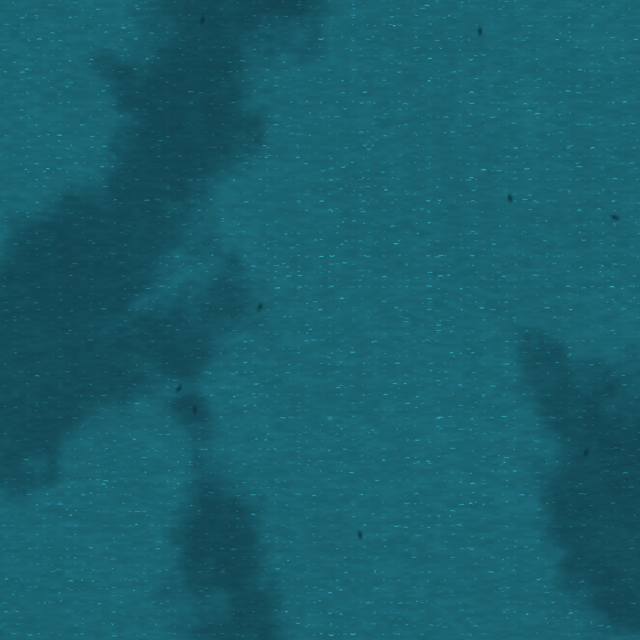
Reproduce this texture procedurally as a Shadertoy shader.

```glsl
// Teal water surface with drifting dark shoals, fine ripples, cyan glints and a few specks.

const vec3 WATER = vec3(0.104, 0.396, 0.450);
const vec3 SHADOW = vec3(0.078, 0.292, 0.345);
const vec3 GLINT = vec3(0.20, 0.72, 0.82);
const vec3 SPECK = vec3(0.045, 0.190, 0.235);

const float SHOAL_EDGE = 0.045;     // softness of the shoal outline
const float SHOAL_RAGGED = 0.24;    // how far noise pushes the outline
const float RIPPLE_CONTRAST = 0.16;
const vec2 RIPPLE_SCALE = vec2(85.0, 230.0);
const float GLINT_CHANCE = 0.42;
const int SPECK_COUNT = 9;

// Shoal spines: start and end of each capsule, then its radius
const int SHOAL_COUNT = 6;
const vec4 SPINES[SHOAL_COUNT] = vec4[](
    vec4(0.36, 1.02, 0.29, 0.84), vec4(0.28, 0.82, 0.18, 0.64),
    vec4(0.17, 0.62, 0.06, 0.43), vec4(0.06, 0.43, 0.27, 0.47),
    vec4(0.29, 0.36, 0.39, -0.02), vec4(0.90, 0.38, 1.00, 0.12));
const float RADII[SHOAL_COUNT] = float[](0.12, 0.10, 0.13, 0.10, 0.05, 0.10);

float hash(vec2 p) {
    return fract(sin(dot(p, vec2(127.1, 311.7))) * 43758.5453);
}

vec2 hash2(vec2 p) {
    return vec2(hash(p), hash(p + 37.3));
}

float noise(vec2 p) {
    vec2 i = floor(p), f = fract(p);
    f = f * f * (3.0 - 2.0 * f);
    return mix(mix(hash(i), hash(i + vec2(1, 0)), f.x),
               mix(hash(i + vec2(0, 1)), hash(i + vec2(1, 1)), f.x), f.y);
}

float fbm(vec2 p) {
    float sum = 0.0, amp = 0.5;
    for (int i = 0; i < 5; i++) {
        sum += amp * noise(p);
        p = mat2(1.6, 1.2, -1.2, 1.6) * p + 7.1;
        amp *= 0.5;
    }
    return sum / 0.97;
}

float capsule(vec2 p, vec2 a, vec2 b, float radius) {
    vec2 ap = p - a, ab = b - a;
    return length(ap - ab * clamp(dot(ap, ab) / dot(ab, ab), 0.0, 1.0)) - radius;
}

// Cloudy shoal cover, 0 in open water to 1 in the deepest shade
float shoals(vec2 p) {
    float d = 1.0;
    for (int i = 0; i < SHOAL_COUNT; i++)
        d = min(d, capsule(p, SPINES[i].xy, SPINES[i].zw, RADII[i]));
    d += (fbm(p * 9.0 + 3.7) - 0.5) * SHOAL_RAGGED;
    float cover = 1.0 - smoothstep(-SHOAL_EDGE, SHOAL_EDGE, d);
    return cover * (0.75 + 0.45 * fbm(p * 7.0 + 20.0));
}

// Short horizontal streaks, centred on zero
float ripples(vec2 p) {
    float fine = noise(p * RIPPLE_SCALE) - 0.5;
    float broad = noise(p * RIPPLE_SCALE * 0.43 + 11.0) - 0.5;
    return fine * 0.6 + broad * 0.4;
}

// One small curved dash in some cells of a grid
float glints(vec2 p, float cells, float px) {
    vec2 id = floor(p * cells);
    vec2 rnd = hash2(id + cells);
    vec2 q = p - (id + 0.35 + 0.3 * rnd) / cells;
    vec2 shape = hash2(id + cells + 91.7);
    float halfLength = mix(0.0012, 0.0042, shape.x * shape.x);
    float x = q.x / halfLength;
    float bend = (shape.y - 0.5) * 0.0034;
    float across = abs(q.y - bend * (x * x - 0.4) - 0.2 * (rnd.x - 0.5) * q.x);
    float dash = 1.0 - smoothstep(0.0006 - 0.4 * px, 0.0006 + 0.8 * px, across);
    dash *= 1.0 - smoothstep(halfLength - px, halfLength + px, abs(q.x));
    float power = hash(id + cells + 53.9);
    return dash * step(hash(id + cells + 17.1), GLINT_CHANCE) * mix(0.2, 1.0, power * power);
}

// Sparse dark ovals turned at random
float specks(vec2 p, float px) {
    float cover = 0.0;
    for (int i = 0; i < SPECK_COUNT; i++) {
        vec2 seed = vec2(float(i) * 3.7 + 1.3, 8.9);
        vec2 q = p - hash2(seed);
        float turn = 6.2832 * hash(seed + 5.1);
        q = mat2(cos(turn), -sin(turn), sin(turn), cos(turn)) * q;
        float d = (length(q / vec2(0.0068, 0.0038)) - 1.0) * 0.0038;
        cover = max(cover, 1.0 - smoothstep(-0.0025 - px, 0.0008 + px, d));
    }
    return cover;
}

void mainImage(out vec4 fragColor, in vec2 fragCoord) {
    float px = 1.0 / iResolution.y;
    vec2 p = fragCoord * px;

    // Water body
    float shade = shoals(p);
    vec3 color = mix(WATER, SHADOW, clamp(shade, 0.0, 1.1));
    color *= 1.0 + RIPPLE_CONTRAST * ripples(p) + 0.06 * (fbm(p * 6.0) - 0.5);

    // Specks below the surface, glints above
    color = mix(color, SPECK, 0.85 * specks(p, px));
    float glow = max(glints(p, 59.0, px), 0.7 * glints(p + 0.37, 83.0, px));
    color = mix(color, GLINT, glow * mix(0.85, 0.45, clamp(shade, 0.0, 1.0)));

    fragColor = vec4(color, 1.0);
}
```
